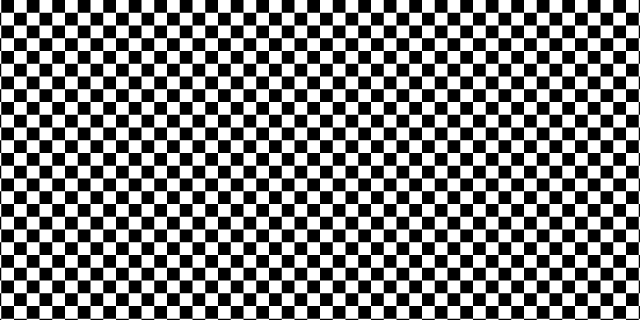
Write a Shadertoy shader that draws this pattern.

```glsl
#define CELL_SIZE (10.2 / 256.0)          // side of one square, in canvas heights
#define GRID_ORIGIN vec2(1.0 / 256.0)     // lower-left corner of the first full square
#define DARK vec3(0.0)
#define LIGHT vec3(1.0)

// Square wave of period 2, averaged over a width: +1 on [0,1], -1 on [1,2]
vec2 smoothSquareWave(vec2 p, float width) {
    vec2 edgeDistance = abs(mod(p - 0.5, 2.0) - 1.0) - 0.5;
    return clamp(2.0 * edgeDistance / width, -1.0, 1.0);
}

void mainImage(out vec4 fragColor, in vec2 fragCoord) {
    // Grid coordinates, one unit per square
    vec2 cell = (fragCoord / iResolution.y - GRID_ORIGIN) / CELL_SIZE;
    float pixelWidth = 1.0 / (iResolution.y * CELL_SIZE);

    // The product of both waves alternates the squares
    vec2 wave = smoothSquareWave(cell, pixelWidth);
    float darkness = 0.5 + 0.5 * wave.x * wave.y;

    fragColor = vec4(mix(LIGHT, DARK, darkness), 1.0);
}
```
